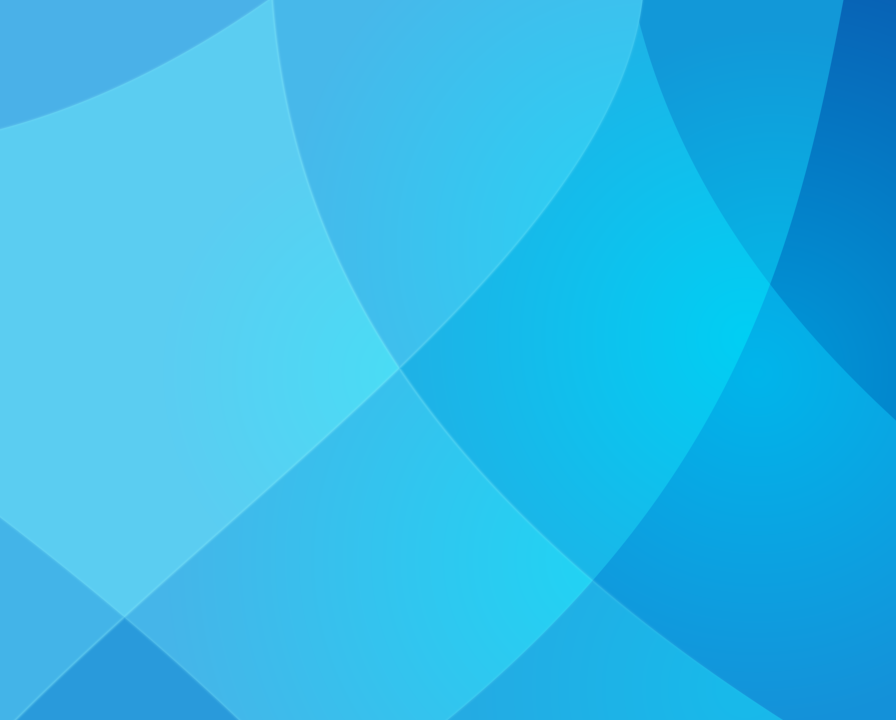
This background is drawn by a Shadertoy shader. Its source:

```glsl
// Overlapping translucent blue panels bounded by large sweeping arcs.
#define EDGE_SOFTNESS 0.8    // antialias half width, in pixels
#define RIM_WIDTH 0.0020     // width of the pale rims, canvas height = 1
#define RIM_STRENGTH 0.30
#define RIM_COLOR vec3(0.55, 0.93, 0.98)

// Panels without a gradient
#define CORNER_BLUE vec3(0.290, 0.695, 0.910)
#define LOWER_BLUE vec3(0.262, 0.707, 0.910)
#define DEEP_BLUE vec3(0.160, 0.605, 0.860)

// Signed distance to the cubic x = k.x + k.y t + k.z t^2 + k.w t^3, t = q.y.
float curveDistance(vec2 q, vec4 k) {
    float t = q.y;
    float x = k.x + t * (k.y + t * (k.z + t * k.w));
    float slope = k.y + t * (2.0 * k.z + 3.0 * t * k.w);
    return (q.x - x) * inversesqrt(1.0 + slope * slope);
}

// Antialiased coverage of the positive side.
float cover(float d) {
    float w = EDGE_SOFTNESS / iResolution.y;
    return smoothstep(-w, w, d);
}

float rim(float d) {
    float w = max(RIM_WIDTH, 0.8 / iResolution.y);
    return exp(-d * d / (w * w));
}

// Radial gradient between two colours.
vec3 glow(vec2 p, vec2 center, float radius, vec3 inner, vec3 outer) {
    return mix(inner, outer, min(length(p - center) / radius, 1.0));
}

void mainImage(out vec4 fragColor, in vec2 fragCoord) {
    vec2 p = fragCoord / iResolution.y;
    vec2 q = vec2(p.x, 1.0 - p.y);   // y measured down from the top

    // Boundary arcs
    float fallMid   = curveDistance(q, vec4(0.3786, 0.0759, 0.4129, 0.220));
    float riseMid   = curveDistance(q, vec4(0.8925, -0.1235, -1.367, 0.620));
    float riseRight = curveDistance(q, vec4(1.1715, -0.1893, -0.0528, -0.308));
    float fallRight = curveDistance(q, vec4(0.8803, 0.2272, 0.5569, 0.208));
    float fallLeft  = curveDistance(q, vec4(-1.1767, 1.9685, -0.460, 0.0));
    float topLeft   = curveDistance(q.yx, vec4(0.1796, -0.266, -0.582, 0.0));

    float rightOfFall = cover(fallMid);
    float belowRise   = cover(riseMid);
    float farRight    = cover(riseRight);
    float upperRight  = cover(fallRight);
    float lowerLeft   = cover(-fallLeft);
    float corner      = cover(-topLeft);

    // Gradient panels
    vec3 pale = glow(p, vec2(0.566, 0.482), 0.34,
                     vec3(0.285, 0.865, 0.960), vec3(0.355, 0.803, 0.947));
    vec3 upperBand = glow(p, vec2(0.906, 0.660), 0.52,
                          vec3(0.150, 0.830, 0.960), vec3(0.280, 0.720, 0.918));
    vec3 lowerBand = glow(p, vec2(0.841, 0.223), 0.615,
                          vec3(0.125, 0.830, 0.957), vec3(0.270, 0.710, 0.912));
    vec3 center = glow(p, vec2(1.036, 0.531), 0.47,
                       vec3(0.000, 0.810, 0.955), vec3(0.120, 0.697, 0.902));
    vec3 topPanel = glow(p, vec2(1.076, 0.595), 0.37,
                         vec3(0.020, 0.710, 0.900), vec3(0.070, 0.595, 0.847));
    vec3 dark = glow(p, vec2(1.068, 0.482), 0.55,
                     vec3(0.000, 0.600, 0.850), vec3(0.030, 0.385, 0.710));
    vec3 rightPanel = glow(p, vec2(1.052, 0.482), 0.485,
                           vec3(0.000, 0.710, 0.920), vec3(0.080, 0.570, 0.850));
    vec3 bottomPanel = glow(p, vec2(1.036, 0.045), 0.39,
                            vec3(0.090, 0.730, 0.920), vec3(0.140, 0.670, 0.890));

    // Assemble the panels on either side of the main falling arc
    vec3 leftTop = mix(mix(pale, LOWER_BLUE, lowerLeft), CORNER_BLUE, corner);
    vec3 leftLow = mix(mix(lowerBand, DEEP_BLUE, lowerLeft), bottomPanel, farRight);
    vec3 rightLow = mix(mix(center, topPanel, upperRight),
                        mix(rightPanel, dark, upperRight), farRight);
    vec3 color = mix(mix(leftTop, leftLow, belowRise),
                     mix(upperBand, rightLow, belowRise), rightOfFall);

    // Pale rims, fading toward the right
    float rims = max(rim(fallMid), rim(riseMid));
    rims = max(rims, 0.6 * max(rim(fallLeft), rim(topLeft)));
    rims = max(rims, 0.5 * rim(riseRight) * (1.0 - rightOfFall));
    rims *= 1.0 - smoothstep(0.5, 1.15, p.x);
    color = mix(color, RIM_COLOR, RIM_STRENGTH * rims);

    fragColor = vec4(color, 1.0);
}
```
